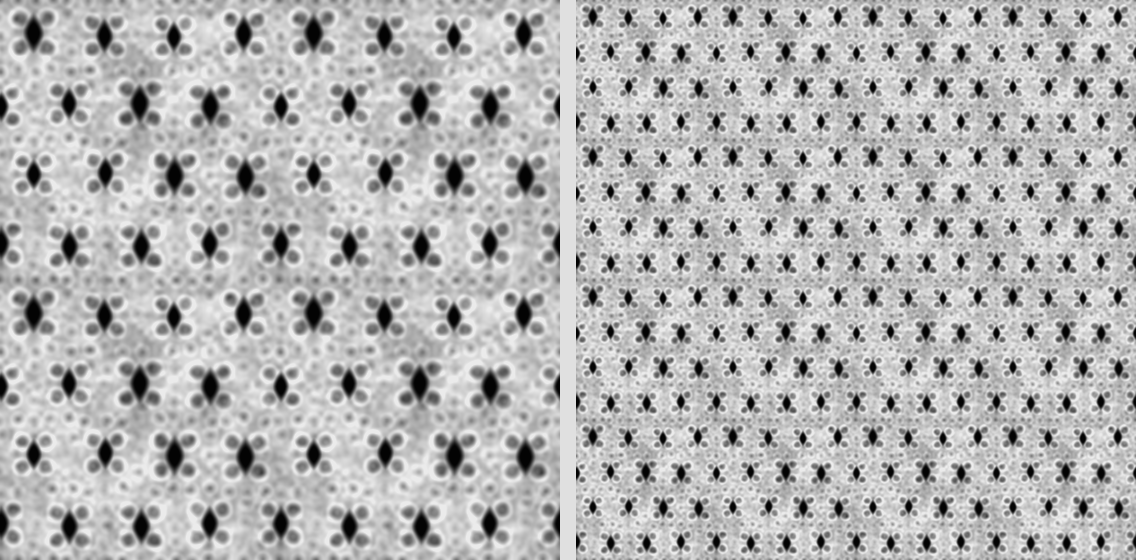
Left: one tile. Right: repeated 2 by 2.
Give the GLSL for this pattern, as a WebGL 2 fragment shader.

```glsl
#version 300 es
precision highp float;
// Grey mottled ground with eight staggered rows of eight dark four-lobed motifs.
// Each motif is a black diamond core, four soft lobes and pale rims; small ringed
// spots fill the gaps. Variation and noise wrap every four cells, so it tiles.

uniform vec2 u_resolution;
out vec4 fragColor;

const float TAU = 6.2831853;

float hash(vec2 p) {
    return fract(sin(dot(p, vec2(127.1, 311.7))) * 43758.55);
}

// Value noise that repeats after "period" lattice steps
float noise(vec2 p, float period) {
    vec2 i = floor(p), f = fract(p);
    f = f * f * (3.0 - 2.0 * f);
    float a = hash(mod(i, period));
    float b = hash(mod(i + vec2(1, 0), period));
    float c = hash(mod(i + vec2(0, 1), period));
    float d = hash(mod(i + vec2(1, 1), period));
    return mix(mix(a, b, f.x), mix(c, d, f.x), f.y);
}

float bump(float x, float width) {
    return exp(-x * x / (width * width));
}

// Ringed spots, four per cell each way; darkest midway between motif rows
float spots(vec2 p) {
    vec2 g = p * 4.0, base = floor(g + 0.5);
    float tone = 0.0;
    for (int j = -1; j <= 1; j++)
    for (int i = -1; i <= 1; i++) {
        vec2 id = base + vec2(i, j), key = mod(id, 16.0);
        vec2 jitter = vec2(hash(key + 31.0), hash(key + 57.0)) - 0.5;
        float r = length(g - id - 0.36 * jitter) / 4.0;
        float gapRow = 1.0 - step(0.5, mod(id.y, 4.0));
        float strength = mix(0.16, 0.27, gapRow) * (0.4 + 0.6 * hash(key + 83.0));
        tone += strength * (0.32 * bump(r - 0.1, 0.032) - bump(r, 0.046));
    }
    return tone;
}

void main() {
    vec2 p = 8.0 * gl_FragCoord.xy / u_resolution;

    // Staggered cell, with slow changes of size and height along each row
    float row = floor(p.y);
    float x = p.x + 0.5 * (1.0 - mod(row, 2.0));
    float col = mod(floor(x), 4.0);
    int k = int(mod(row, 4.0));
    float sizePhase = vec4(2.0, 2.4, 2.4, 3.8)[k];
    float sizeSwing = vec4(0.03, 0.14, 0.14, 0.13)[k];
    float liftPhase = vec4(3.5, 0.8, 1.5, 3.7)[k];
    float size = 0.96 + sizeSwing * cos(TAU * (col - sizePhase) / 4.0);
    float lift = 0.03 * cos(TAU * (col - liftPhase) / 4.0);
    float slide = 0.04 * (hash(vec2(col, float(k)) + 11.0) - 0.5);
    vec2 q = vec2(fract(x), fract(p.y)) - 0.5 - vec2(slide, lift);

    // Mottled ground, slightly darker between rows
    float gap = 0.5 + 0.5 * cos(TAU * p.y);
    float value = 0.795 - 0.055 * gap;
    value += 0.13 * (noise(p * 2.0, 8.0) - 0.5);
    value += 0.15 * (noise(p * 6.0 + 0.3, 24.0) - 0.5);
    value += 0.17 * (noise(p * 12.0, 48.0) - 0.5);
    float cover = bump(length(q / vec2(1.0, 1.1)), 0.3);
    value += spots(p) * (1.0 - 0.85 * cover);

    // Lobes with pale rims
    vec2 m = abs(q) / mix(1.0, size, 0.6);
    float lobe = length(m - vec2(0.185, 0.2));
    value += 0.13 * bump(lobe - 0.135, 0.033);
    value -= 0.30 * (1.0 - smoothstep(0.035, 0.125, lobe));

    // Soft halo and black core
    vec2 c = abs(q) / size;
    value -= 0.34 * exp(-dot(c / vec2(0.15, 0.23), c / vec2(0.15, 0.23)));
    vec2 e = pow(c / vec2(0.1, 0.19), vec2(1.5));
    value *= smoothstep(0.4, 1.9, e.x + e.y);

    fragColor = vec4(vec3(clamp(value, 0.01, 0.92)), 1.0);
}
```
